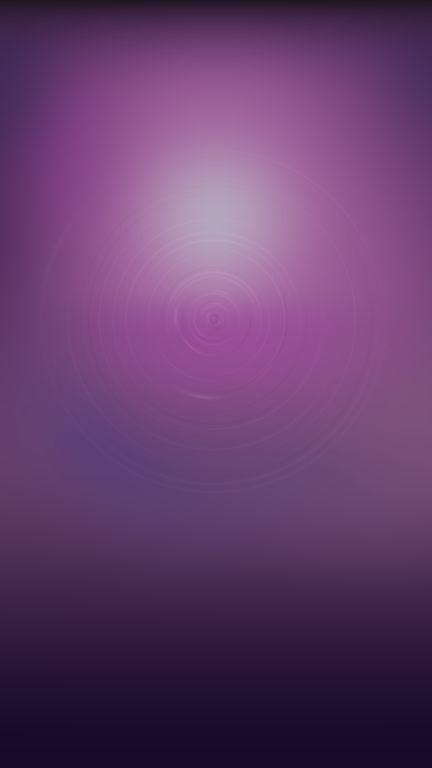
Write a WebGL 2 fragment shader that draws this background.

```glsl
#version 300 es
precision highp float;
// Soft violet backdrop: a vertical gradient carrying elliptical Gaussian glows,
// with a pale core above centre and faint concentric arcs just below it.
// Units are canvas heights; x is measured from the vertical centre line.

uniform vec2 u_resolution;
out vec4 outColor;

const vec3 TOP_DARK = vec3(0.12, 0.08, 0.13);
const vec3 VIOLET   = vec3(0.31, 0.18, 0.38);
const vec3 MAUVE    = vec3(0.41, 0.265, 0.42);
const vec3 NIGHT    = vec3(0.095, 0.035, 0.16);
const vec3 INDIGO   = vec3(0.22, 0.16, 0.34);
const vec3 PLUM     = vec3(0.28, 0.13, 0.32);
const vec3 SLATE    = vec3(0.345, 0.245, 0.47);
const vec3 HAZE     = vec3(0.40, 0.29, 0.46);
const vec3 MAGENTA  = vec3(0.51, 0.19, 0.51);
const vec3 ORCHID   = vec3(0.61, 0.31, 0.61);
const vec3 ROSE     = vec3(0.58, 0.32, 0.56);
const vec3 DUSK     = vec3(0.51, 0.335, 0.49);
const vec3 PINK     = vec3(0.70, 0.49, 0.66);
const vec3 PALE     = vec3(0.71, 0.67, 0.75);
const vec3 ARC_TINT = vec3(0.75, 0.60, 0.80);
const vec3 ARC_WARM = vec3(0.85, 0.45, 0.58);

const vec2 CORE = vec2(0.0, 0.715);
const vec2 RING_CENTRE = vec2(-0.003, 0.584);
const int ARC_COUNT = 48;
const float ARC_REACH = 0.23;
const float ARC_STRENGTH = 0.10;
const float TOP_FADE = 0.036;
const float TAU = 6.2831853;

// Sine-free hash, result in 0..1
float hash(vec2 p) {
    vec3 q = fract(vec3(p.xyx) * 0.1031);
    q += dot(q, q.yzx + 33.33);
    return fract((q.x + q.y) * q.z);
}

// Elliptical falloff, one at its centre
float glow(vec2 p, vec2 centre, vec2 radius) {
    vec2 d = (p - centre) / radius;
    return exp(-dot(d, d));
}

// Soft arc at a given radius and heading; polar holds (radius, angle)
float arc(vec2 polar, float radius, float heading, float span, float width) {
    float turn = fract((polar.y - heading) / TAU + 0.5) - 0.5;
    float a = turn * TAU / span;
    float w = max(width, 0.6 / u_resolution.y);
    float d = (polar.x - radius) / w;
    return exp(-d * d - a * a) * min(1.0, width / w);
}

vec3 background(vec2 p, vec2 polar) {
    vec3 c = mix(MAUVE, VIOLET, smoothstep(0.5, 0.85, p.y));
    c = mix(NIGHT, c, smoothstep(0.0, 0.46, p.y));

    // Broad halo and the coloured fields around it
    c = mix(c, ORCHID, 0.93 * glow(p, CORE, vec2(0.23, 0.25)));
    c = mix(c, PLUM, 0.65 * glow(p, vec2(-0.30, 0.70), vec2(0.08, 0.20)));
    c = mix(c, MAGENTA, 0.60 * glow(p, vec2(-0.17, 0.79), vec2(0.08, 0.12)));
    c = mix(c, ROSE, 0.65 * glow(p, vec2(0.17, 0.64), vec2(0.12, 0.18)));
    c = mix(c, DUSK, 0.75 * glow(p, vec2(0.25, 0.44), vec2(0.14, 0.13)));
    c = mix(c, INDIGO, 0.65 * glow(p, vec2(-0.29, 0.89), vec2(0.08, 0.09)));
    c = mix(c, INDIGO, 0.45 * glow(p, vec2(0.29, 0.91), vec2(0.07, 0.08)));
    c = mix(c, ROSE * 1.08, 0.65 * glow(p, vec2(0.0, 0.87), vec2(0.15, 0.08)));

    // Cool crescent and haze below the rings
    c = mix(c, HAZE, 0.65 * glow(p, vec2(0.09, 0.37), vec2(0.17, 0.08)));
    c = mix(c, SLATE, 0.75 * arc(polar, 0.225, -2.25, 0.75, 0.075));
    c = mix(c, ORCHID, 0.80 * glow(p, vec2(0.03, 0.57), vec2(0.18, 0.085)));

    // Pink bloom with a firmer lower edge, then the pale core
    float lowerEdge = smoothstep(0.555, 0.630, p.y);
    c = mix(c, PINK, 0.90 * lowerEdge * glow(p, CORE, vec2(0.155, 0.155)));
    c = mix(c, PALE, 0.88 * lowerEdge * glow(p, CORE, vec2(0.082, 0.085)));

    // Shade along the top
    return mix(c, TOP_DARK, exp((p.y - 1.0) / TOP_FADE));
}

vec3 addArcs(vec3 c, vec2 polar) {
    // Scattered fine arcs, light and dark, denser towards the centre
    float sum = 0.0;
    for (int i = 0; i < ARC_COUNT; i++) {
        float id = float(i);
        float t = (id + hash(vec2(id, 3.0))) / float(ARC_COUNT);
        float radius = 0.004 + ARC_REACH * t * t;
        float heading = TAU * hash(vec2(id, 17.0));
        float span = mix(0.4, 1.5, hash(vec2(id, 29.0)));
        float width = mix(0.0007, 0.0018, hash(vec2(id, 41.0)));
        float tone = hash(vec2(id, 53.0)) < 0.35 ? -0.7 : 1.0;
        sum += tone * arc(polar, radius, heading, span, width) * (1.0 - 0.6 * t);
    }
    c += (ARC_TINT - 0.35) * clamp(sum, -1.5, 1.5) * ARC_STRENGTH;

    // Brighter accents: left, lower, right and outer left
    c = mix(c, ARC_TINT, 0.26 * arc(polar, 0.050, 3.05, 0.25, 0.0022));
    c = mix(c, ARC_TINT, 0.20 * arc(polar, 0.102, -1.72, 0.22, 0.0025));
    c = mix(c, ARC_WARM, 0.25 * arc(polar, 0.046, -2.25, 0.30, 0.0014));
    c = mix(c, ARC_WARM, 0.15 * arc(polar, 0.096, -0.80, 0.25, 0.0014));
    return mix(c, ARC_TINT, 0.04 * arc(polar, 0.225, 2.75, 0.35, 0.0040));
}

void main() {
    vec2 p = (gl_FragCoord.xy - vec2(0.5 * u_resolution.x, 0.0)) / u_resolution.y;
    vec2 d = p - RING_CENTRE;
    vec2 polar = vec2(length(d), atan(d.y, d.x + 1e-6));
    outColor = vec4(addArcs(background(p, polar), polar), 1.0);
}
```
